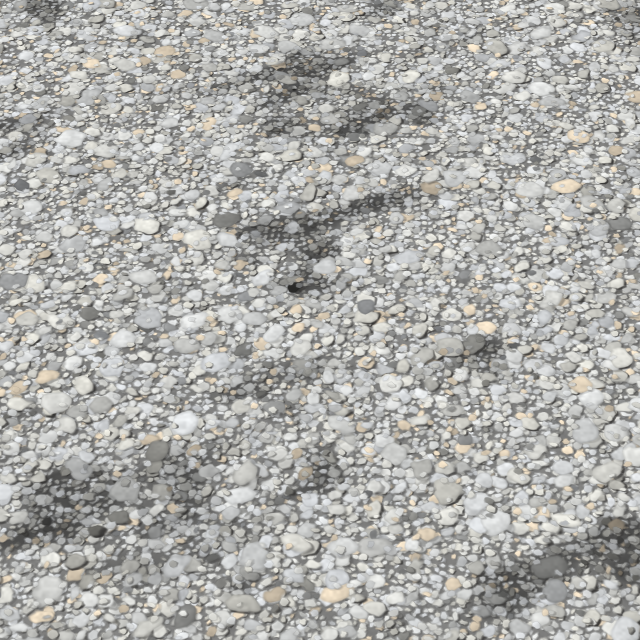
This texture is drawn by a Shadertoy shader. Its source:

```glsl
// Sunlit pale gravel seen at a slant: layers of irregular chips, each with
// a thin broken shadow at its lower right, are painted from fine to coarse.
// Low-frequency noise gathers dark, finer rubble into slanted patches.

#define PERSPECTIVE 0.30
#define FLATTEN 1.15
#define SHADOW_LENGTH 0.0058
#define SHADOW_STRENGTH 0.95
#define EDGE_SOFTNESS 0.0021
#define MOTTLE 0.17
#define GLOOM_DEPTH 0.36
#define WARM_SHARE 0.07
#define SHADOW_COLOR vec3(0.20, 0.195, 0.19)
#define BED_COLOR vec3(0.50, 0.50, 0.495)
#define WARM_TINT vec3(1.06, 0.99, 0.88)
#define COOL_TINT vec3(0.985, 1.0, 1.015)

vec3 hash3(vec2 p) {
    vec3 q = fract(p.xyx * vec3(0.1031, 0.1030, 0.0973));
    q += dot(q, q.yxz + 33.33);
    return fract((q.xxy + q.yzz) * q.zyx);
}

float noise(vec2 p) {
    vec2 c = floor(p), f = fract(p);
    f = f * f * (3.0 - 2.0 * f);
    float low = mix(hash3(c).x, hash3(c + vec2(1, 0)).x, f.x);
    float high = mix(hash3(c + vec2(0, 1)).x, hash3(c + vec2(1, 1)).x, f.x);
    return mix(low, high, f.y);
}

mat2 rotation(float angle) {
    float c = cos(angle), s = sin(angle);
    return mat2(c, -s, s, c);
}

// Slanted patches of dark rubble, 0 to 1
float gloomAt(vec2 p) {
    vec2 q = rotation(0.45) * p * vec2(5.0, 9.0) + 17.0;
    float n = 0.62 * noise(q) + 0.38 * noise(q * 2.7 + 5.0);
    return smoothstep(0.56, 0.80, n);
}

// Approximate signed distance to a faceted, flattened chip
float chip(vec2 v, vec3 form) {
    vec2 q = rotation(0.35 + 2.2 * (form.x - 0.5)) * v;
    float aspect = mix(0.52, 0.9, form.y);
    q.y /= aspect;
    vec2 a = abs(q + 0.15 * q.yx * (form.z - 0.5));
    float facet = max(a.x + 0.4 * a.y, a.y);
    float radius = mix(0.36, 0.58, form.z);
    return (mix(length(q), facet, 0.45) - radius) * aspect;
}

vec3 chipColor(vec3 rnd, float gloom) {
    float tone = mix(0.68, 0.91, sqrt(rnd.x));
    tone -= 0.28 * step(0.95, rnd.y);
    tone -= GLOOM_DEPTH * gloom * (0.4 + 0.6 * rnd.z);
    vec3 tint = mix(COOL_TINT, vec3(1.01, 1.005, 0.965), rnd.z);
    return tone * mix(tint, WARM_TINT, step(rnd.y, WARM_SHARE));
}

// Paints one layer of chips, nearest the light last
void paintChips(inout vec3 col, vec2 p, float cells, float seed, float cover) {
    vec2 g = p * cells;
    // Ragged outlines from a gentle warp
    vec2 warp = vec2(noise(g * 2.6 + seed), noise(g * 2.6 + seed + 40.0)) - 0.5;
    vec2 offset = vec2(0.75, -0.65) * min(SHADOW_LENGTH * cells, 0.2);
    float soft = EDGE_SOFTNESS * cells;
    float broken = smoothstep(0.25, 0.65, noise(p * 55.0 + seed));
    for (int j = -1; j <= 1; j++)
    for (int i = 1; i >= -1; i--) {
        vec2 cell = floor(g) + vec2(i, j);
        vec3 place = hash3(cell + seed);
        vec2 center = cell + 0.5 + 0.7 * (place.xy - 0.5);
        float gloom = gloomAt(center / cells);
        float coarse = 1.0 - smoothstep(25.0, 75.0, cells);
        if (place.z > cover * (1.0 - 0.75 * gloom * coarse)) continue;

        vec3 form = hash3(cell + seed + 71.0);
        vec3 rnd = hash3(cell + seed + 139.0);
        vec2 v = g - center + 0.22 * warp;
        float chipDist = chip(v, form);
        float shadowDist = chip(v - offset, form);

        float dark = mix(0.12, 1.0, rnd.z * rnd.z) * mix(0.25, 1.0, broken);
        float shade = 1.0 - smoothstep(-soft, soft, shadowDist);
        col = mix(col, SHADOW_COLOR, SHADOW_STRENGTH * dark * shade);

        // Lit upper left, darker rim
        vec3 face = chipColor(rnd, gloom);
        face *= 1.0 + 0.11 * dot(v, vec2(-0.6, 0.8));
        face *= 1.0 - 0.12 * smoothstep(-0.12, 0.02, chipDist);
        col = mix(col, face, 1.0 - smoothstep(-soft, soft, chipDist));
    }
}

void mainImage(out vec4 fragColor, in vec2 fragCoord) {
    vec2 uv = fragCoord / iResolution.y;
    // Ground plane: chips shrink and flatten towards the top
    vec2 p = vec2(uv.x - 0.5, uv.y * FLATTEN) / (1.0 - PERSPECTIVE * uv.y) + 2.0;

    vec3 col = BED_COLOR * (1.0 - 0.4 * gloomAt(p));
    paintChips(col, p, 82.0, 11.0, 0.95);
    paintChips(col, p, 50.0, 230.0, 0.72);
    paintChips(col, p, 31.0, 470.0, 0.60);
    paintChips(col, p, 20.0, 690.0, 0.24);
    paintChips(col, p, 66.0, 910.0, 0.26);

    // Mineral mottling across the faces
    float grain = 0.55 * noise(p * 75.0) + 0.45 * noise(p * 170.0 + 9.0) - 0.5;
    col *= 1.0 + MOTTLE * grain;
    fragColor = vec4(clamp(col, 0.0, 1.0), 1.0);
}
```
